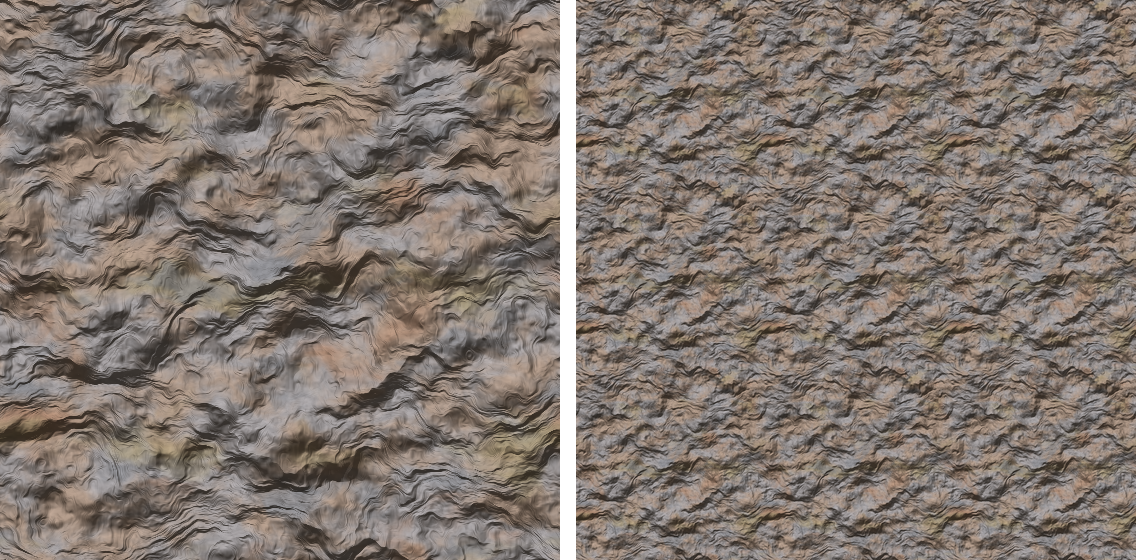
Left: one tile. Right: repeated 3 by 3.
Give the GLSL for this texture, as a Shadertoy shader.

```glsl
// Seamless craggy rock face: broken, warped ledges lit from above, mottled lilac, tan, ochre and rust.

const float LEDGES      = 5.0;    // coarse ledges per tile, a whole number
const int   LAYERS      = 3;      // each finer layer has about twice the ledges
const float RELIEF      = 0.20;   // ledge height relative to its spacing
const float LIP         = 0.66;   // share of a ledge that faces the light
const float WARP        = 0.19;   // bending of the strata
const float BULGE       = 0.085;  // height of the broad swells
const float ROUGHNESS   = 0.021;  // height of the fine surface grain
const float DETAIL_GAIN = 0.50;   // strength of each finer noise octave
const float SLOPE_STEP  = 0.0016; // sampling distance for slopes, in tiles
const vec3  LIGHT       = vec3(-0.24, 0.61, 0.76);

const vec3 LILAC_GREY = vec3(0.665, 0.648, 0.655);
const vec3 TAN        = vec3(0.700, 0.610, 0.545);
const vec3 RUST       = vec3(0.680, 0.515, 0.415);
const vec3 OCHRE      = vec3(0.665, 0.610, 0.460);
const vec3 SLATE      = vec3(0.530, 0.540, 0.565);
const vec3 SHADE_TINT = vec3(0.320, 0.300, 0.275);

vec2 hashGradient(vec2 cell) {
    vec2 k = vec2(dot(cell, vec2(127.1, 311.7)), dot(cell, vec2(269.5, 183.3)));
    return 2.0 * fract(sin(k) * 43758.5453) - 1.0;
}

// Gradient noise that repeats after "period" cells
float wrapNoise(vec2 p, vec2 period, float seed) {
    vec2 x = p * period;
    vec2 i = floor(x), f = x - i;
    vec2 u = f * f * f * (f * (f * 6.0 - 15.0) + 10.0);
    vec2 e = vec2(0.0, 1.0);
    float a = dot(hashGradient(mod(i + e.xx, period) + seed), f - e.xx);
    float b = dot(hashGradient(mod(i + e.yx, period) + seed), f - e.yx);
    float c = dot(hashGradient(mod(i + e.xy, period) + seed), f - e.xy);
    float d = dot(hashGradient(mod(i + e.yy, period) + seed), f - e.yy);
    return mix(mix(a, b, u.x), mix(c, d, u.x), u.y);
}

float wrapFbm(vec2 p, vec2 period, int octaves, float seed) {
    float sum = 0.0, gain = 1.0;
    for (int i = 0; i < octaves; i++) {
        sum += gain * wrapNoise(p, period, seed + float(i) * 7.0);
        period *= 2.0;
        gain *= DETAIL_GAIN;
    }
    return sum;
}

// Sloping slab that ends in a sharp lip above a hollow
float ledgeProfile(float phase) {
    float f = fract(phase);
    float under = max(f - LIP, 0.0) / (1.0 - LIP);
    return max(1.0 - f / LIP, 0.0) + under * mix(under, 1.0, 0.4);
}

float rockHeight(vec2 p) {
    float bend = WARP * wrapFbm(p, vec2(4.0, 4.0), 5, 11.0);
    float height = BULGE * wrapFbm(p, vec2(5.0, 6.0), 3, 53.0);
    height += ROUGHNESS * wrapFbm(p + vec2(0.0, bend), vec2(9.0, 17.0), 5, 97.0);

    // Ledges from coarse to fine, each breaking off along its course
    float count = LEDGES;
    for (int i = 0; i < LAYERS; i++) {
        float seed = 131.0 + 29.0 * float(i);
        float shift = 1.3 * wrapNoise(p, vec2(4.0, 3.0) * float(i + 1), seed);
        float fade = smoothstep(-0.25, 0.30, wrapNoise(p, vec2(5.0, 6.0) * float(i + 1), seed + 13.0));
        float strength = i == 0 ? 0.12 + 0.88 * fade : 0.06 + 0.64 * fade;
        height += strength * RELIEF / count * ledgeProfile(count * (p.y + bend) + shift);
        count = 2.0 * count + 1.0;
    }
    return height;
}

// Stains with ragged, streaky borders
vec3 rockColor(vec2 p) {
    p += 0.035 * vec2(wrapFbm(p, vec2(9.0, 9.0), 4, 181.0), wrapFbm(p, vec2(8.0, 8.0), 4, 191.0));
    float warm  = wrapFbm(p, vec2(6.0, 9.0), 5, 211.0);
    float rust  = wrapFbm(p, vec2(5.0, 7.0), 5, 251.0);
    float ochre = wrapFbm(p, vec2(4.0, 7.0), 5, 307.0);
    float slate = wrapFbm(p, vec2(7.0, 11.0), 5, 353.0);
    vec3 color = mix(LILAC_GREY, TAN, smoothstep(-0.22, 0.25, warm));
    color = mix(color, RUST, 0.70 * smoothstep(0.08, 0.50, rust));
    color = mix(color, OCHRE, 0.70 * smoothstep(0.10, 0.50, ochre));
    color = mix(color, SLATE, 0.65 * smoothstep(0.08, 0.45, slate));
    float grain = wrapFbm(p, vec2(50.0, 80.0), 3, 401.0);
    return color * (1.0 + 0.15 * grain);
}

void mainImage(out vec4 fragColor, in vec2 fragCoord) {
    vec2 p = fragCoord / iResolution.xy;

    // Surface direction from height differences
    vec2 e = vec2(SLOPE_STEP, 0.0);
    float h = rockHeight(p);
    vec2 slope = vec2(rockHeight(p + e.xy) - h, rockHeight(p + e.yx) - h) / SLOPE_STEP;
    vec3 normal = normalize(vec3(-slope, 1.0));

    // Light on upper faces, stained brown shade beneath the lips
    float lit = clamp((dot(normal, normalize(LIGHT)) + 0.06) / 1.04, 0.0, 1.0);
    vec3 color = rockColor(p) * mix(SHADE_TINT, vec3(1.0), lit);

    fragColor = vec4(color, 1.0);
}
```
